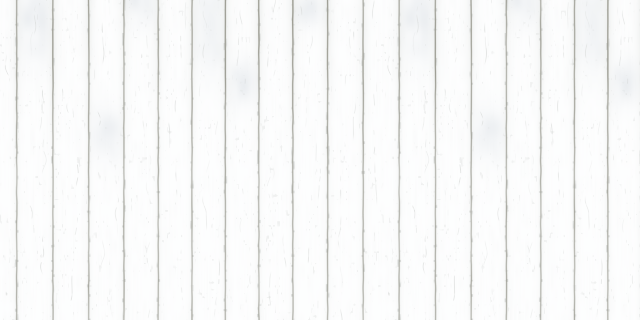
Give the GLSL for this texture, as a WebGL 2 fragment shader.

```glsl
#version 300 es
precision highp float;

uniform vec2 u_resolution;
out vec4 outColor;

const float TAU = 6.2831853;
const float PLANKS = 11.0;      // planks in one repeat
const float TILE = 1.1953;      // repeat width, canvas height = 1
const float START = 0.0523;     // first seam
const vec3 PAINT = vec3(0.994, 0.996, 0.997);
const vec3 STAIN = vec3(0.895, 0.91, 0.925);
const vec3 SHADE = vec3(0.87, 0.88, 0.87);
const vec3 GROOVE = vec3(0.60, 0.60, 0.56);
const vec3 CRACK = vec3(0.79, 0.80, 0.79);

float hash(vec2 p) {
    vec3 q = fract(p.xyx * vec3(0.1031, 0.1030, 0.0973));
    q += dot(q, q.yzx + 33.33);
    return fract((q.x + q.y) * q.z);
}

float noise(vec2 p) {
    vec2 i = floor(p), f = fract(p);
    f = f * f * (3.0 - 2.0 * f);
    return mix(mix(hash(i), hash(i + vec2(1, 0)), f.x),
               mix(hash(i + vec2(0, 1)), hash(i + vec2(1, 1)), f.x), f.y);
}

// Seam position: even spacing with a slow drift in plank width
float seamX(float i) {
    float drift = cos(TAU * (i - 3.0) / PLANKS) - cos(TAU * 3.0 / PLANKS);
    return TILE * i / PLANKS + 0.0078 * drift;
}

float line(float d, float halfWidth, float px) {
    float soft = 0.75 * px;
    return 1.0 - smoothstep(halfWidth - soft, halfWidth + soft, abs(d));
}

// Soft grey clouds: plank index, height, vertical radius
float stains(vec2 local, float plank, float width) {
    vec3 spots[6] = vec3[6](vec3(0, 0.93, 0.16), vec3(5, 0.91, 0.18),
        vec3(3, 1.0, 0.10), vec3(2, 0.58, 0.11), vec3(6, 0.74, 0.09), vec3(8, 0.97, 0.07));
    float sum = 0.0;
    for (int i = 0; i < 6; i++) {
        float dy = (local.y - spots[i].y) / spots[i].z;
        sum += step(abs(plank - spots[i].x), 0.5) * exp(-2.0 * dy * dy);
    }
    float across = smoothstep(-0.2, 0.45, local.x / width) * smoothstep(1.2, 0.6, local.x / width);
    return sum * across * (0.45 + 0.7 * noise(local * vec2(35, 18) + plank * 19.0));
}

// Thin wavering cracks and flakes scattered along a plank
float cracks(vec2 local, float plank, float width, float px) {
    float sum = 0.0;
    for (float k = 0.0; k < 9.0; k++) {
        vec2 seed = vec2(plank * 7.0 + 3.0, k * 13.0 + 5.0);
        float midY = (k + hash(seed)) / 9.0;
        float reach = mix(0.012, 0.075, hash(seed + 1.7));
        float x = width * mix(0.2, 0.8, hash(seed + 4.1));
        x += 0.014 * (noise(vec2(local.y * 24.0, k + plank * 11.0)) - 0.5);
        float fade = 1.0 - smoothstep(0.6, 1.0, abs(local.y - midY) / reach);
        float broken = smoothstep(0.25, 0.65, noise(vec2(local.y * 75.0, k * 5.0 + plank)));
        sum += line(local.x - x, 0.0011, px) * fade * broken * mix(0.2, 0.75, hash(seed + 8.3));
    }
    return min(sum, 1.0);
}

// Dark groove strength: stronger near the top on some seams
float grooveStrength(float seam, float y) {
    float aged = mix(0.35, 1.0, hash(vec2(seam, 41.0)));
    float wear = noise(vec2(y * 9.0, seam * 3.0 + 0.5));
    return 0.55 + 0.25 * wear + 0.3 * aged * smoothstep(0.4, 0.95, y);
}

void main() {
    vec2 p = gl_FragCoord.xy / u_resolution.y;
    float px = 1.0 / u_resolution.y;
    float x = mod(p.x - START, TILE);

    // Find the plank holding this point
    float plank = 0.0;
    for (float i = 1.0; i < PLANKS; i++) plank += step(seamX(i), x);
    float left = seamX(plank);
    float width = seamX(plank + 1.0) - left;
    vec2 local = vec2(x - left, p.y);
    bool nearLeft = local.x < 0.5 * width;
    float seam = mod(plank + (nearLeft ? 0.0 : 1.0), PLANKS);
    float d = nearLeft ? local.x : local.x - width;

    // Paint with faint vertical grain
    float grain = noise(local * vec2(230, 9) + plank * 37.0);
    float mottle = noise(local * vec2(60, 26) + plank * 53.0);
    vec3 color = PAINT - 0.012 * grain * mottle;
    color = mix(color, STAIN, 0.7 * stains(local, plank, width));

    // Cracks and small worn flecks
    color = mix(color, CRACK, 0.8 * cracks(local, plank, width, px));
    float fleck = smoothstep(0.8, 0.96, noise(local * vec2(170, 85) + plank * 71.0));
    color = mix(color, CRACK, 0.25 * fleck * smoothstep(0.35, 0.75, mottle));

    // Soft shade, groove and chipped edges
    float strength = grooveStrength(seam, p.y);
    float shade = exp(-abs(d) / (0.006 + 0.006 * smoothstep(0.5, 1.0, p.y)));
    color = mix(color, SHADE, 0.55 * strength * shade);
    float sway = 0.0014 * (noise(vec2(p.y * 30.0, seam * 17.0)) - 0.5);
    float chip = smoothstep(0.72, 0.95, noise(vec2(p.y * 65.0, seam * 23.0 + sign(d))));
    color = mix(color, CRACK, 0.65 * chip * line(d, 0.0055, px));
    color = mix(color, GROOVE, min(strength, 1.0) * line(d - sway, 0.0021, px));

    outColor = vec4(color, 1.0);
}
```
